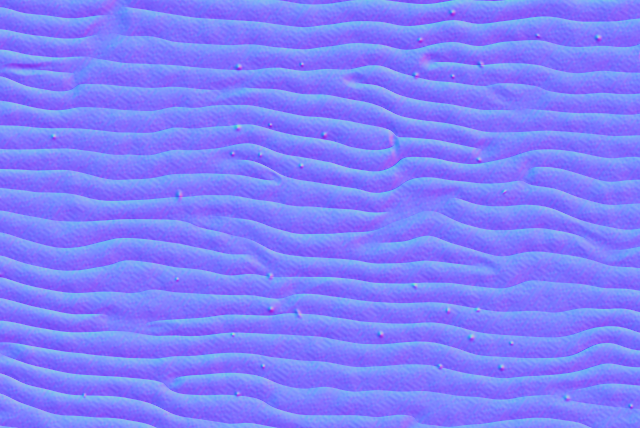
Write a Shadertoy shader that draws this texture map.

```glsl
// Tangent-space normal map of wind-rippled sand with forking crests, grain and pebbles.

const float TAU = 6.28319;

// Lengths are fractions of the canvas height
const float RIPPLES = 19.0;              // ripples per canvas height
const float RIPPLE_SLOPE = 0.235;        // steepness of the ripple flanks
const float RIPPLE_TILT = 0.06;          // overall fall of the crests to the right
const vec2  PATCH_SIZE = vec2(0.30, 0.17); // extent of one phase disturbance
const vec2  PATCH_DETUNE = vec2(5.0, 4.0); // frequency change inside a patch
const float ORDER = 0.42;                // higher gives fewer forks
const float BEND = 0.036;                // broad crest waviness
const float WIGGLE = 0.010;              // fine crest waviness
const float LUMP_FREQ = 32.0;
const float LUMP_SLOPE = 0.08;
const float GRAIN_FREQ = 165.0;
const float GRAIN_SLOPE = 0.11;
const float PEBBLE_CELL = 0.07;
const float PEBBLE_RADIUS = 0.0048;
const float PEBBLE_SLOPE = 0.85;
const float PEBBLE_DENSITY = 0.45;
const float NORMAL_STEP = 0.0025;        // sampling distance, softens the crests

float hash(vec2 p) {
    return fract(sin(dot(p, vec2(127.1, 311.7))) * 43758.5);
}

vec2 hash2(vec2 p) {
    return vec2(hash(p), hash(p + 37.3));
}

mat2 rotation(float angle) {
    float c = cos(angle), s = sin(angle);
    return mat2(c, s, -s, c);
}

// Smooth value noise centred on zero
float noise(vec2 p) {
    vec2 i = floor(p), f = fract(p);
    f = f * f * (3.0 - 2.0 * f);
    float low = mix(hash(i), hash(i + vec2(1, 0)), f.x);
    float high = mix(hash(i + vec2(0, 1)), hash(i + vec2(1, 1)), f.x);
    return mix(low, high, f.y) - 0.5;
}

// Sum of local oscillators around a steady carrier; its zeros are the forks
vec2 phasor(vec2 p) {
    vec2 cell = floor(p / PATCH_SIZE);
    vec2 sum = vec2(ORDER, 0.0);
    for (int j = -1; j <= 1; j++)
    for (int i = -1; i <= 1; i++) {
        vec2 id = cell + vec2(i, j);
        vec2 d = p / PATCH_SIZE - id - hash2(id);
        float weight = max(0.0, 1.0 - dot(d, d));
        vec2 detune = (hash2(id + 11.7) - 0.5) * PATCH_DETUNE;
        float angle = TAU * (dot(detune, d * PATCH_SIZE) + hash(id + 71.9));
        sum += weight * weight * vec2(cos(angle), sin(angle));
    }
    return sum;
}

// Asymmetric ripples: long gentle flank, short steep flank, sharp edge
float rippleHeight(vec2 p) {
    p.y += BEND * noise(p * vec2(7.0, 5.0)) + WIGGLE * noise(p * vec2(17.0, 11.0) + 5.0);
    vec2 z = phasor(p);
    float u = fract(RIPPLES * (p.y + RIPPLE_TILT * p.x) + atan(z.y, z.x) / TAU);
    float strength = smoothstep(0.0, 0.35, length(z)) * (1.0 + 0.6 * noise(p * 4.0 + 9.0));
    return RIPPLE_SLOPE / RIPPLES * strength * (u - u * u * u);
}

// Sparse clustered bumps, some of them elongated
float pebbleHeight(vec2 p) {
    vec2 id = floor(p / PEBBLE_CELL);
    float cluster = noise(id * 0.35 + 3.0) + 0.5;
    if (hash(id + 5.1) > PEBBLE_DENSITY * cluster * cluster) return 0.0;
    vec2 center = (id + 0.25 + 0.5 * hash2(id + 19.3)) * PEBBLE_CELL;
    float size = PEBBLE_RADIUS * mix(0.6, 1.2, hash(id + 43.7));
    vec2 d = rotation(TAU * hash(id + 2.9)) * (p - center) / size;
    d.x /= 1.0 + 1.4 * pow(hash(id + 8.3), 3.0);
    return PEBBLE_SLOPE * size * exp(-dot(d, d));
}

float sandHeight(vec2 p) {
    vec2 q = rotation(0.6) * p;
    float lumps = LUMP_SLOPE / LUMP_FREQ * noise(q * LUMP_FREQ);
    float grain = GRAIN_SLOPE / GRAIN_FREQ * noise(q * GRAIN_FREQ);
    return rippleHeight(p) + lumps + grain + pebbleHeight(p);
}

void mainImage(out vec4 fragColor, in vec2 fragCoord) {
    vec2 p = fragCoord / iResolution.y + 2.0;

    // Surface normal from height differences
    vec2 e = vec2(NORMAL_STEP, 0.0);
    float h = sandHeight(p);
    vec2 gradient = vec2(sandHeight(p + e.xy) - h, sandHeight(p + e.yx) - h) / NORMAL_STEP;
    vec3 normal = normalize(vec3(-gradient, 1.0));

    fragColor = vec4(0.5 + 0.5 * normal, 1.0);
}
```
